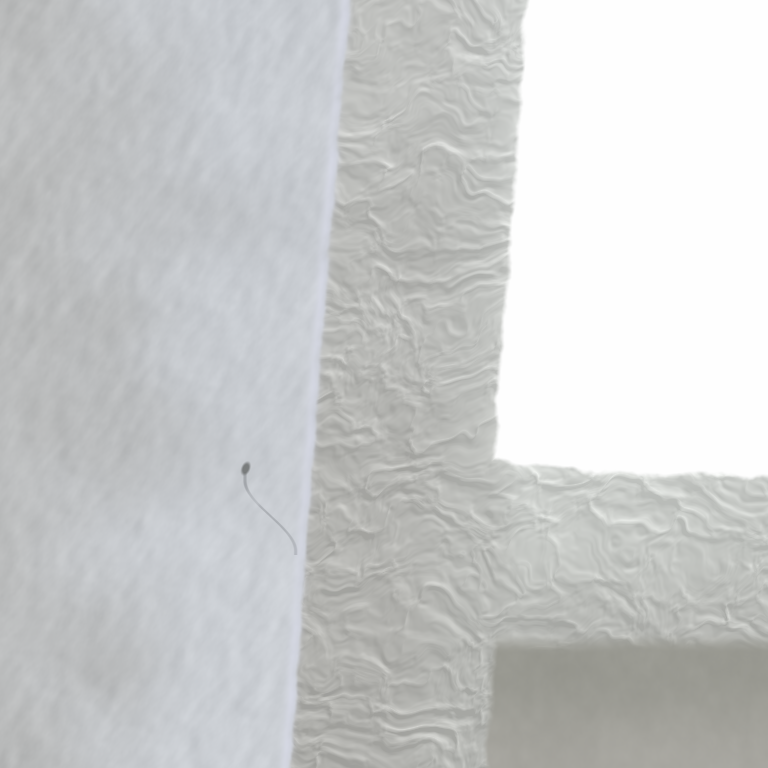
A WebGL 1 fragment shader for this texture:

```glsl
precision highp float;
// Rough white plaster: a smooth wall at left, a lit seam, a coarse pillar with
// a side beam, a bright opening and a shaded recess. Regions are masks from
// wavering edge lines; the relief is the slope of layered value noise.
uniform vec2 u_resolution;

float hash(vec2 p) {
  vec3 q = fract(vec3(p.xyx) * 0.1031);
  q += dot(q, q.yzx + 33.33);
  return fract((q.x + q.y) * q.z);
}

float noise(vec2 p) {
  vec2 i = floor(p), f = fract(p);
  f = f * f * (3.0 - 2.0 * f);
  return mix(mix(hash(i), hash(i + vec2(1.0, 0.0)), f.x),
             mix(hash(i + vec2(0.0, 1.0)), hash(i + 1.0), f.x), f.y);
}

float fbm(vec2 p) {
  float sum = 0.0, amp = 0.5;
  for (int i = 0; i < 4; i++) {
    sum += amp * noise(p);
    p = mat2(1.6, 1.2, -1.2, 1.6) * p + 17.3;
    amp *= 0.5;
  }
  return sum;
}

// Plaster height: broad lumps with thin crumpled ridges.
float plaster(vec2 p) {
  vec2 warp = vec2(fbm(p * 9.0), fbm(p * 9.0 + 40.0)) - 0.5;
  vec2 q = p * vec2(17.0, 27.0) + warp * 3.5;
  float ridge = 1.0 - abs(2.0 * fbm(q) - 0.95);
  return ridge * ridge * 0.65 + 0.5 * fbm(q * 1.8 + 9.0);
}

// Soft step across an edge, never thinner than a pixel.
float cover(float d, float softness) {
  float w = max(softness, 1.0 / u_resolution.y);
  return smoothstep(-w, w, d);
}

void main() {
  vec2 p = gl_FragCoord.xy / u_resolution;
  float wobble = fbm(p * 34.0) - 0.47;
  float broad = fbm(p * 7.0) - 0.47;

  // Smooth wall: faint slanted strokes, cooler toward the seam
  float seam = 0.378 + 0.072 * p.y + 0.006 * p.y * p.y * p.y + 0.006 * wobble;
  vec2 s = mat2(0.85, 0.53, -0.53, 0.85) * p;
  float strokes = fbm(s * vec2(60.0, 32.0)) - fbm(s * vec2(60.0, 32.0) + vec2(0.5, 0.35));
  vec3 wall = mix(vec3(0.725, 0.73, 0.73), vec3(0.775, 0.79, 0.81),
                  smoothstep(-0.02, 0.36, p.x + 0.25 * broad));
  wall += 0.07 * strokes + 0.05 * broad + 0.012 * (1.0 - p.y) * smoothstep(0.0, 0.3, p.x);

  // Coarse pillar and beam, lit from the upper right
  float relief = plaster(p) - plaster(p + vec2(0.003, 0.005));
  float openingX = 0.643 + 0.0735 * (p.y - 0.414) + 0.014 * wobble;
  float openingY = 0.379 + 0.022 * exp(-max(p.x - 0.65, 0.0) * 9.0) + 0.016 * wobble;
  vec3 coarse = mix(vec3(0.685, 0.685, 0.67), vec3(0.745, 0.75, 0.74),
                    smoothstep(0.1, 1.0, p.y + 0.3 * broad));
  float beam = smoothstep(0.63, 0.69, p.x) * smoothstep(0.15, 0.31, p.y)
             * (1.0 - smoothstep(0.40, 0.48, p.y));
  coarse += vec3(0.055, 0.06, 0.06) * beam + 0.04 * broad;
  coarse += vec3(0.025, 0.03, 0.03) * smoothstep(-0.13, 0.0, p.x - openingX);
  coarse += clamp(relief * 0.28, -0.06, 0.13);

  // Shaded recess under the beam
  float recessX = 0.631 + 0.085 * p.y + 0.012 * wobble;
  float recess = cover(p.x - recessX, 0.006) * cover(0.163 + 0.012 * broad - p.y, 0.014);
  vec3 shade = mix(vec3(0.655, 0.65, 0.625), vec3(0.595, 0.595, 0.565),
                   smoothstep(0.0, 0.13, p.y));
  shade += 0.03 * (fbm(p * vec2(70.0, 55.0)) - 0.47) + 0.03 * broad;
  coarse = mix(coarse, shade, recess);

  vec3 color = mix(wall, coarse, cover(p.x - seam, 0.003));

  // Pale seam with a soft halo on the wall side
  float fromSeam = p.x - seam + 0.006;
  color = mix(color, vec3(0.83, 0.84, 0.89),
              0.75 * exp(-pow(fromSeam / 0.0075, 2.0)) * (0.85 + wobble));
  color += 0.015 * exp(-abs(fromSeam) * 28.0) * (1.0 - cover(fromSeam, 0.004));

  // Dark speck and its hair-thin curved thread
  float t = (0.385 - p.y) / 0.108;
  float threadX = 0.319 + 0.066 * smoothstep(0.1, 0.95, t);
  float thread = (1.0 - smoothstep(0.0005, 0.0025, abs(p.x - threadX) * 0.75))
               * step(0.0, t) * step(t, 1.0);
  color -= 0.11 * thread * (0.6 + 0.8 * noise(p * 60.0));
  vec2 speck = p - vec2(0.320, 0.390);
  speck.x -= 0.25 * speck.y;
  color = mix(color, vec3(0.42, 0.43, 0.43),
              0.85 * (1.0 - smoothstep(0.5, 1.2, length(speck / vec2(0.006, 0.009)))));

  // Overexposed opening with a little bloom on its rim
  float inside = min(p.x - openingX, p.y - openingY);
  color += 0.06 * exp(-abs(inside) * 90.0);
  color = mix(color, vec3(0.995), cover(inside, 0.004));

  gl_FragColor = vec4(clamp(color, 0.0, 1.0), 1.0);
}
```
